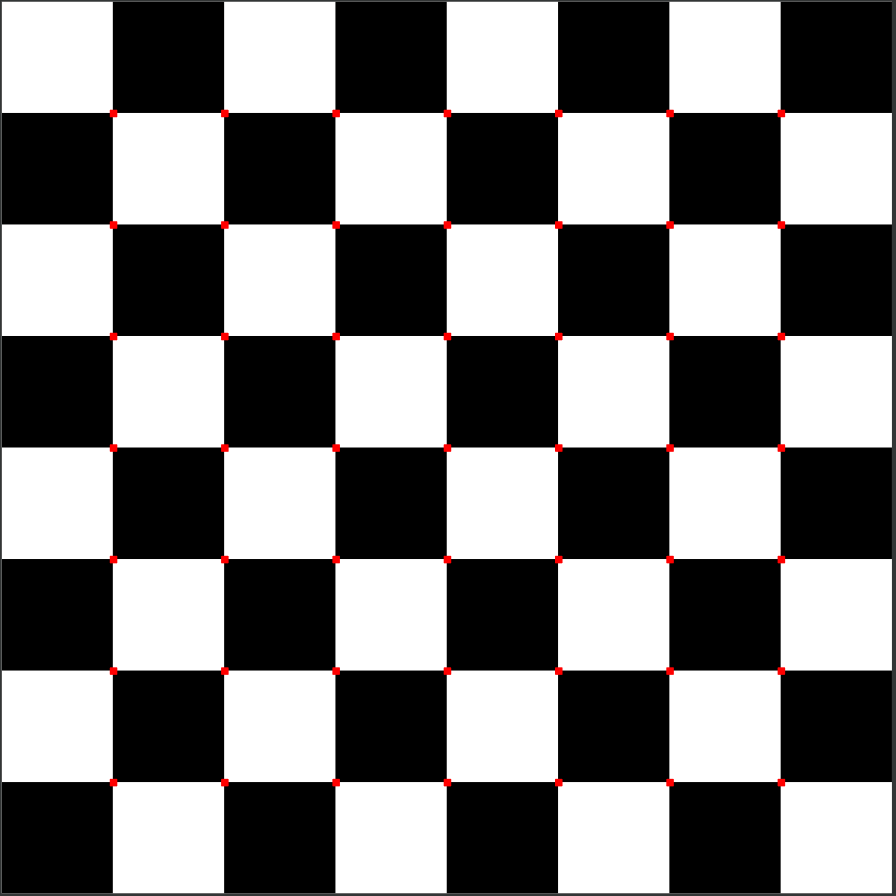
Write a Shadertoy shader that draws this pattern.

```glsl
// Eight by eight black and white checkerboard with a small red marker on every
// inner corner, inside a hairline dark frame. Cells come from a signed triangle
// wave per axis; the frame closes on itself when the canvas is tiled.

#define CELLS 8.0
#define BOARD_MIN vec2(0.0017, 0.0027)
#define BOARD_MAX vec2(0.9955, 0.9984)
#define MARK_HALF 0.0042
#define MARK_ROUND 0.0010
#define MARK_SHIFT vec2(0.0008, -0.0006)
#define MARK_COLOR vec3(1.0, 0.0, 0.0)
#define FRAME_COLOR vec3(0.20, 0.21, 0.21)
#define DARK_COLOR vec3(0.0)
#define LIGHT_COLOR vec3(1.0)

// Distance to the nearest cell edge: positive in even cells, negative in odd.
vec2 signedCellEdge(vec2 grid) {
    vec2 f = fract(grid);
    vec2 parity = mod(floor(grid), 2.0);
    return min(f, 1.0 - f) * (1.0 - 2.0 * parity);
}

float roundedBox(vec2 p, float halfSize, float radius) {
    vec2 q = abs(p) - halfSize + radius;
    return length(max(q, 0.0)) + min(max(q.x, q.y), 0.0) - radius;
}

void mainImage(out vec4 fragColor, in vec2 fragCoord) {
    vec2 uv = fragCoord / iResolution.xy;
    vec2 pixel = 1.0 / iResolution.xy;
    vec2 cellSize = (BOARD_MAX - BOARD_MIN) / CELLS;
    vec2 grid = (uv - BOARD_MIN) / cellSize;

    // Checker: the product of both axis signs, smoothed over one pixel
    vec2 side = clamp(2.0 * signedCellEdge(grid) * cellSize / pixel, -1.0, 1.0);
    vec3 color = mix(DARK_COLOR, LIGHT_COLOR, 0.5 - 0.5 * side.x * side.y);

    // Frame: everything beyond the board limits
    vec2 inset = min(uv - BOARD_MIN, BOARD_MAX - uv);
    vec2 inside = clamp(inset / pixel + 0.5, 0.0, 1.0);
    color = mix(FRAME_COLOR, color, inside.x * inside.y);

    // Markers: nearest inner corner only
    vec2 corner = clamp(round(grid), 1.0, CELLS - 1.0);
    vec2 fromMark = (grid - corner) * cellSize - MARK_SHIFT;
    float markDist = roundedBox(fromMark, MARK_HALF, MARK_ROUND);
    float mark = clamp(0.5 - markDist / max(pixel.x, pixel.y), 0.0, 1.0);
    color = mix(color, MARK_COLOR, mark);

    fragColor = vec4(color, 1.0);
}
```
